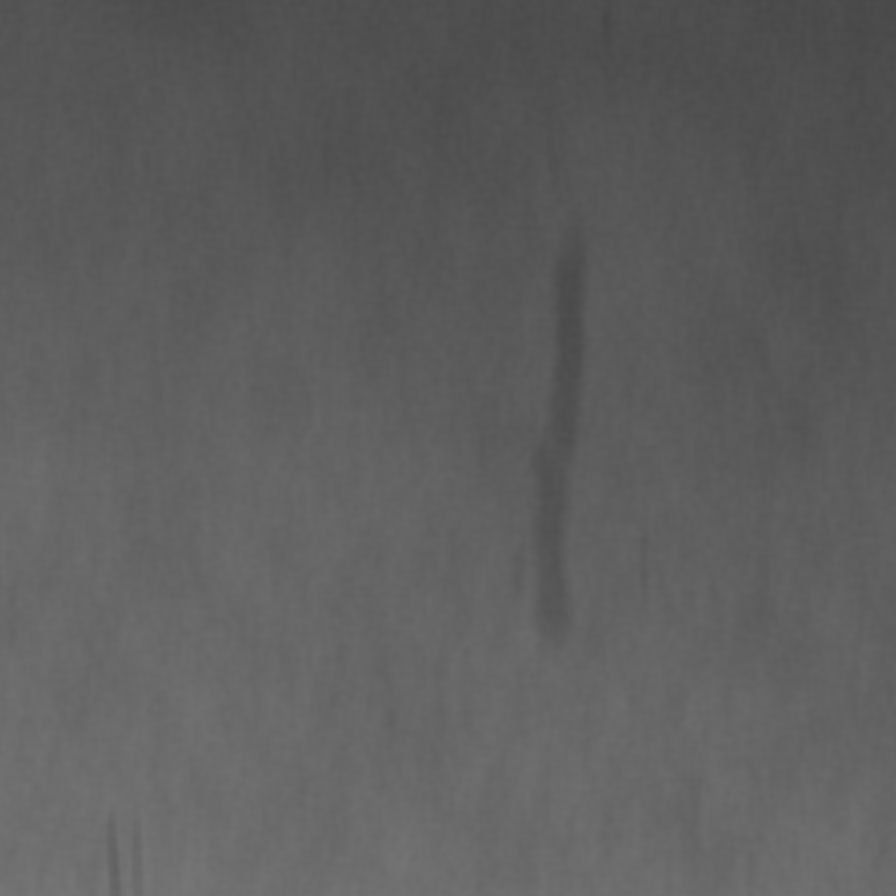
This texture is drawn by a Shadertoy shader. Its source:

```glsl
// Smooth grey metal sheet, darker towards the top and right, with a soft brushed mottle.
// A broken dark vertical stain, twin scratches and faint marks are soft streaks
// subtracted from a gradient; layers of stretched gradient noise give the surface.

const float TOP_GREY = 0.309;
const float BOTTOM_GREY = 0.436;
const float SIDE_FALLOFF = 0.038;
const float CLOUD_STRENGTH = 0.025;
const float BRUSH_STRENGTH = 0.016;
const float GRAIN_STRENGTH = 0.012;
const float STAIN_DEPTH = 0.054;
const float SCRATCH_DEPTH = 0.046;
const float MARK_DEPTH = 0.016;
const int MARK_COUNT = 7;
const vec3 TINT = vec3(1.0);

vec2 hash2(vec2 p) {
    vec3 q = fract(p.xyx * vec3(0.1031, 0.1030, 0.0973));
    q += dot(q, q.yzx + 33.33);
    return fract((q.xx + q.yz) * q.zy);
}

vec2 gradientAt(vec2 cell) {
    float angle = 6.2832 * hash2(cell + 57.0).x;
    return vec2(cos(angle), sin(angle));
}

float gradientNoise(vec2 p) {
    vec2 i = floor(p), f = fract(p);
    vec2 u = f * f * f * (f * (f * 6.0 - 15.0) + 10.0);
    vec2 e = vec2(0.0, 1.0);
    float low = mix(dot(gradientAt(i), f),
                    dot(gradientAt(i + e.yx), f - e.yx), u.x);
    float high = mix(dot(gradientAt(i + e.xy), f - e.xy),
                     dot(gradientAt(i + e.yy), f - e.yy), u.x);
    return mix(low, high, u.y);
}

// Soft vertical streak from foot to head, with wavering sides and tapered, faded ends
float streak(vec2 p, vec2 foot, vec2 head, float halfWidth, float fade) {
    float t = clamp((p.y - foot.y) / (head.y - foot.y), 0.0, 1.0);
    float along = smoothstep(foot.y - fade, foot.y + fade, p.y)
                * (1.0 - smoothstep(head.y - fade, head.y + fade, p.y));
    float waver = gradientNoise(vec2(foot.x * 90.0, p.y * 14.0));
    float centre = mix(foot.x, head.x, t) + 0.4 * halfWidth * waver;
    float width = halfWidth * (1.0 + 0.4 * gradientNoise(vec2(p.y * 12.0, head.x * 70.0)));
    width *= mix(0.6, 1.0, along);
    float across = 1.0 - smoothstep(0.3 * width, 1.45 * width, abs(p.x - centre));
    return across * along;
}

// Broad clouds, short vertical brushing and fine weave
float surface(vec2 p) {
    float clouds = gradientNoise(p * vec2(5.0, 3.0) + 3.0)
                 + 0.6 * gradientNoise(p * vec2(13.0, 8.0) + 19.0);
    float brush = gradientNoise(p * vec2(36.0, 12.0) + 7.0)
                + 0.7 * gradientNoise(p * vec2(72.0, 30.0) + 31.0);
    float grain = gradientNoise(p * vec2(120.0, 70.0))
                + 0.8 * gradientNoise(p * vec2(70.0, 135.0) + 11.0);
    float brushGain = mix(1.25, 0.5, p.y);
    return CLOUD_STRENGTH * clouds + BRUSH_STRENGTH * brushGain * brush
         + GRAIN_STRENGTH * grain;
}

// Faint short marks scattered over the sheet
float scatteredMarks(vec2 p) {
    float sum = 0.0;
    for (int i = 0; i < MARK_COUNT; i++) {
        vec2 foot = hash2(vec2(float(i) * 7.0 + 2.0, 13.0));
        vec2 size = hash2(vec2(float(i) * 5.0 + 1.0, 41.0));
        vec2 head = foot + vec2(0.0, 0.03 + 0.06 * size.x);
        sum += streak(p, foot, head, 0.003 + 0.004 * size.y, 0.02) * (0.4 + 0.6 * size.y);
    }
    return sum;
}

void mainImage(out vec4 fragColor, in vec2 fragCoord) {
    vec2 p = fragCoord / iResolution.xy;

    // Lit sheet with a dim smudge on the upper edge
    float grey = mix(BOTTOM_GREY, TOP_GREY, p.y) - SIDE_FALLOFF * (p.x - 0.5);
    vec2 smudge = (p - vec2(0.22, 1.01)) / vec2(0.09, 0.06);
    grey -= 0.022 * exp(-dot(smudge, smudge));
    grey += surface(p);

    // Broken stain: two joined lengths and a pale halo
    float upper = streak(p, vec2(0.631, 0.485), vec2(0.638, 0.735), 0.0165, 0.045);
    float lower = streak(p, vec2(0.619, 0.285), vec2(0.614, 0.505), 0.0200, 0.038);
    float halo = streak(p, vec2(0.620, 0.28), vec2(0.638, 0.72), 0.045, 0.08);
    float stain = upper + lower - upper * lower;
    grey += 0.009 * halo - STAIN_DEPTH * stain;
    grey -= MARK_DEPTH * streak(p, vec2(0.579, 0.34), vec2(0.581, 0.40), 0.007, 0.03);
    grey -= MARK_DEPTH * streak(p, vec2(0.622, 0.78), vec2(0.615, 0.84), 0.006, 0.04);

    // Twin scratches rising from the lower edge
    float scratches = streak(p, vec2(0.131, -0.1), vec2(0.125, 0.085), 0.0065, 0.03)
                    + 0.85 * streak(p, vec2(0.157, -0.1), vec2(0.153, 0.08), 0.0065, 0.03);
    grey -= SCRATCH_DEPTH * scratches + MARK_DEPTH * scatteredMarks(p);

    fragColor = vec4(clamp(grey, 0.0, 1.0) * TINT, 1.0);
}
```
